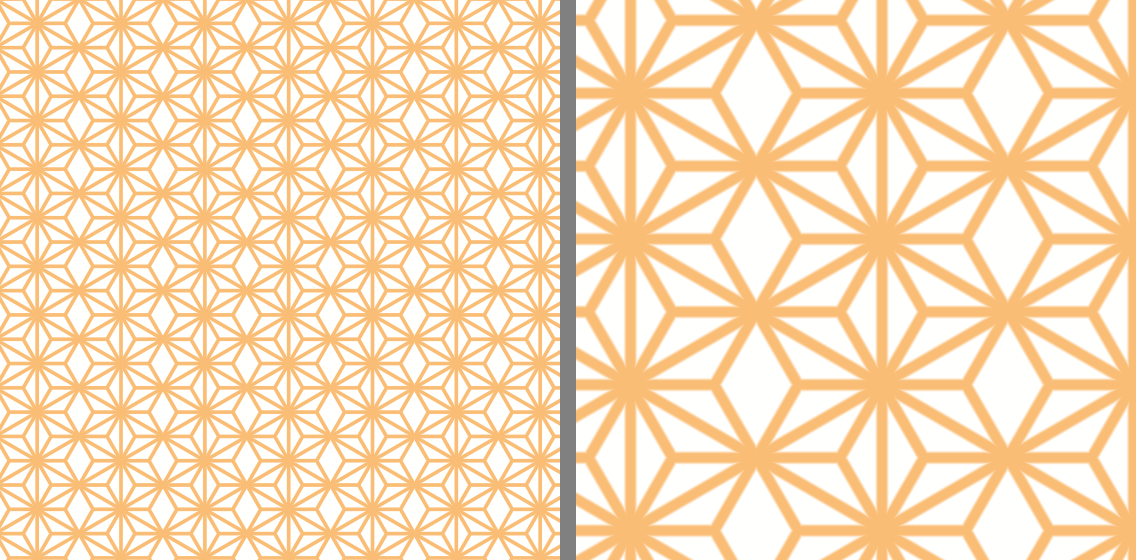
Left: the whole. Right: its middle third, enlarged.
Reproduce this pattern procedurally as a Shadertoy shader.

```glsl
const vec2 CELL = vec2(0.1497, 0.08678);
const vec2 STAR_CENTER = vec2(0.0664, 0.9583);
const float HALF_WIDTH = 0.0033;
const float SOFTNESS = 0.0012;
const vec3 PAPER = vec3(1.0, 1.0, 0.995);
const vec3 ORANGE = vec3(0.982, 0.742, 0.46);

float segmentDistance(vec2 p, vec2 a, vec2 b) {
    vec2 ap = p - a;
    vec2 ab = b - a;
    return length(ap - ab * clamp(dot(ap, ab) / dot(ab, ab), 0.0, 1.0));
}

// Mirror each cell into the quadrant between two neighbouring stars
vec2 foldCell(vec2 p, vec2 cell) {
    return abs(mod(p + 0.5 * cell, cell) - 0.5 * cell);
}

// Distance to the bent path from one star to the next through a joint
float spokeDistance(vec2 p, vec2 joint, vec2 farStar) {
    return min(segmentDistance(p, vec2(0.0), joint),
               segmentDistance(p, joint, farStar));
}

float hempLeafDistance(vec2 p, vec2 cell) {
    vec2 q = foldCell(p, cell);
    vec2 farStar = 0.5 * cell;
    vec2 upperJoint = vec2(farStar.x / 3.0, farStar.y);
    vec2 lowerJoint = vec2(farStar.x * 2.0 / 3.0, 0.0);

    // Vertical edges run only through the main star columns
    float edges = min(q.x, segmentDistance(q, vec2(0.0), farStar));
    float spokes = min(spokeDistance(q, upperJoint, farStar),
                       spokeDistance(q, lowerJoint, farStar));
    return min(edges, spokes);
}

float strokeMask(float dist, float halfWidth, float softness) {
    return 1.0 - smoothstep(halfWidth - softness, halfWidth + softness, dist);
}

void mainImage(out vec4 fragColor, in vec2 fragCoord) {
    vec2 uv = fragCoord / iResolution.y;
    float softness = max(SOFTNESS, 0.6 / iResolution.y);
    float dist = hempLeafDistance(uv - STAR_CENTER, CELL);
    float ink = strokeMask(dist, HALF_WIDTH, softness);
    fragColor = vec4(mix(PAPER, ORANGE, ink), 1.0);
}
```
